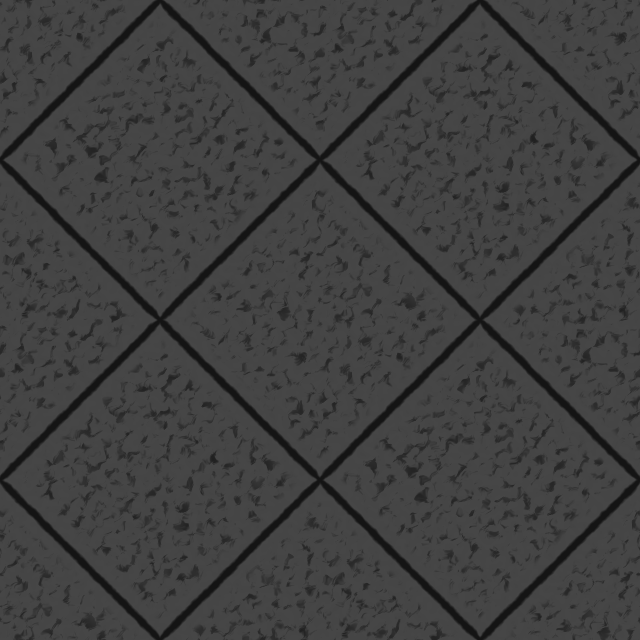
Reproduce this texture procedurally as a Shadertoy shader.

```glsl
// Dark stone floor of diamond tiles, two across and two down, with black joints.
// Everything lives in diagonal coordinates (x + y, x - y): joints are distances to
// evenly spaced diagonals, and the pitting is layered gradient noise that wraps.

const vec3 STONE = vec3(0.272);
const vec3 PIT = vec3(0.135);
const vec3 JOINT_RIM = vec3(0.17);
const vec3 JOINT_CORE = vec3(0.08);
const float DIAGONAL_TO_LENGTH = 0.70711;

float hash(vec2 p) {
    return fract(sin(dot(p, vec2(127.1, 311.7))) * 43758.5453);
}

// Slope contribution of one lattice corner, wrapped to the period
float corner(vec2 cell, vec2 offset, vec2 period, float seed) {
    vec2 wrapped = floor(mod(cell + 0.5, period));
    float angle = 6.2832 * hash(wrapped + seed);
    return dot(vec2(cos(angle), sin(angle)), offset);
}

// Gradient noise, about -0.7 to 0.7, repeating for each whole step of p
float noise(vec2 p, vec2 frequency, float seed) {
    p *= frequency;
    vec2 cell = floor(p);
    vec2 f = p - cell;
    vec2 s = f * f * f * (f * (f * 6.0 - 15.0) + 10.0);
    vec2 e = vec2(1.0, 0.0);
    float a = corner(cell, f, frequency, seed);
    float b = corner(cell + e.xy, f - e.xy, frequency, seed);
    float c = corner(cell + e.yx, f - e.yx, frequency, seed);
    float d = corner(cell + e.xx, f - e.xx, frequency, seed);
    return mix(mix(a, b, s.x), mix(c, d, s.x), s.y);
}

// Distance to the nearest joint of each direction
vec2 jointDistances(vec2 diagonal) {
    return abs(fract(2.0 * diagonal) - 0.5) * 0.5 * DIAGONAL_TO_LENGTH;
}

// Ragged dark pits, slightly stretched along the rising diagonal
float pitting(vec2 diagonal) {
    vec2 warp = vec2(noise(diagonal, vec2(48.0), 3.0), noise(diagonal, vec2(48.0), 17.0));
    vec2 p = diagonal + 0.012 * warp;
    float blotch = noise(p, vec2(38.0, 54.0), 29.0);
    float lumps = noise(p, vec2(83.0, 97.0), 41.0);
    float grain = noise(p, vec2(140.0, 230.0), 53.0);
    float density = noise(diagonal, vec2(9.0), 67.0);
    float height = blotch + 0.35 * lumps + 0.28 * grain + 0.12 * density;
    float strength = 0.75 + 0.5 * noise(diagonal, vec2(30.0), 71.0);
    return smoothstep(0.04, 0.5, height) * strength;
}

void mainImage(out vec4 fragColor, in vec2 fragCoord) {
    vec2 uv = fragCoord / iResolution.xy;
    vec2 diagonal = vec2(uv.x + uv.y, uv.x - uv.y);
    float pixel = 1.0 / iResolution.y;

    // Stone face: pits fade out towards the smooth tile border
    vec2 joints = jointDistances(diagonal);
    float border = min(joints.x, joints.y) + 0.012 * noise(diagonal, vec2(28.0), 83.0);
    float pits = pitting(diagonal) * smoothstep(0.018, 0.034, border);
    vec3 color = STONE * (1.0 + 0.03 * noise(diagonal, vec2(60.0), 89.0));
    color = mix(color, PIT, pits);

    // Joints: wavering edges, pinched where they cross
    float wobble = 0.0016 * noise(diagonal, vec2(44.0), 97.0)
                 + 0.0011 * noise(diagonal, vec2(110.0), 101.0);
    float pinch = mix(0.6, 1.0, smoothstep(0.0, 0.018, max(joints.x, joints.y)));
    float gap = min(joints.x, joints.y) + wobble;
    float rim = 0.0064 * pinch;
    float core = 0.0046 * pinch;
    color = mix(color, JOINT_RIM, 1.0 - smoothstep(rim - pixel, rim + pixel, gap));
    color = mix(color, JOINT_CORE, 1.0 - smoothstep(core - pixel, core + pixel, gap));

    fragColor = vec4(color, 1.0);
}
```
